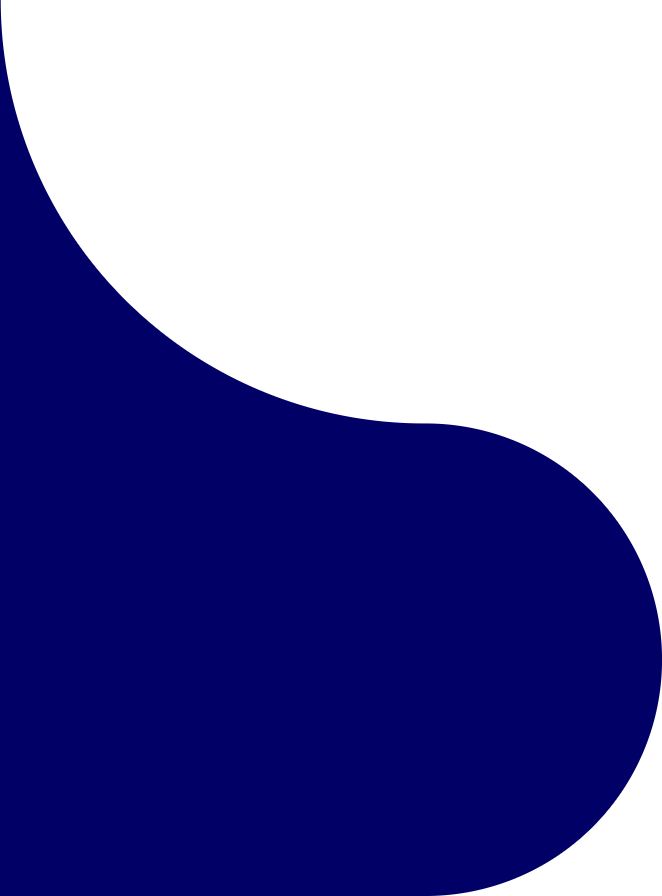
Give the GLSL for this background, as a Shadertoy shader.

```glsl
// A navy rounded bar on white, swept up the left side by a concave quarter circle.

// All lengths are in canvas heights.
const vec3 NAVY = vec3(0.0, 0.0, 0.4);
const vec3 WHITE = vec3(1.0);
const float BAR_RADIUS = 0.2637;
const vec2 BAR_END = vec2(0.4752, BAR_RADIUS);
const vec2 SWEEP_CENTER = vec2(0.4734, 1.0);
const float SWEEP_RADIUS = 1.0 - 2.0 * BAR_RADIUS;

// Horizontal bar running off the left edge, with a round right end.
float barDistance(vec2 p) {
    vec2 q = p - BAR_END;
    return length(vec2(max(q.x, 0.0), q.y)) - BAR_RADIUS;
}

// Area left of the sweep center and outside its circle.
float sweepDistance(vec2 p) {
    vec2 q = p - SWEEP_CENTER;
    return max(q.x, SWEEP_RADIUS - length(q));
}

void mainImage(out vec4 fragColor, in vec2 fragCoord) {
    vec2 p = fragCoord / iResolution.y;
    float shape = min(barDistance(p), sweepDistance(p));

    // Blend across one pixel at the edge.
    float coverage = clamp(0.5 - shape * iResolution.y, 0.0, 1.0);
    fragColor = vec4(mix(WHITE, NAVY, coverage), 1.0);
}
```
